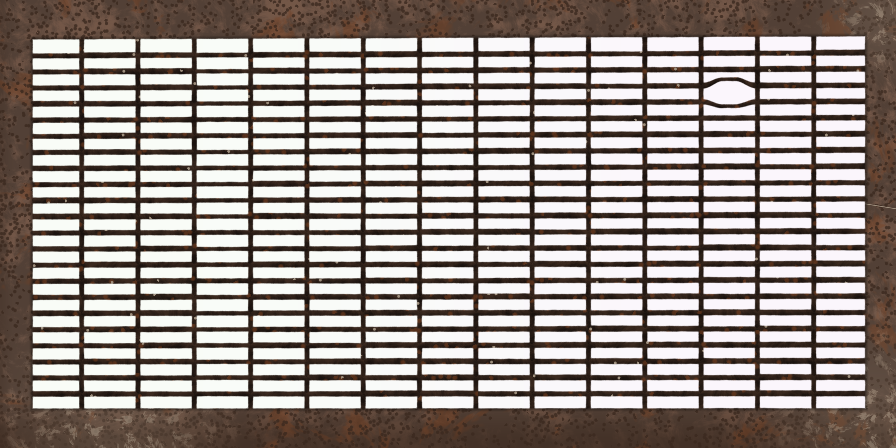
Reproduce this pattern procedurally as a WebGL 2 fragment shader.

```glsl
#version 300 es
precision highp float;
// A rusty steel grate over a pale ground: 15 columns by 23 rows of slots in a
// wide frame. Bars are distance fields joined with small fillets; rust comes
// from layered sines and cellular noise. One slot is bent open.

uniform vec2 u_resolution;
out vec4 fragColor;

// Layout, in canvas heights
const vec2 OPEN_LO = vec2(0.073, 0.0885);
const vec2 OPEN_HI = vec2(1.931, 0.9154);
const vec2 FIRST_BAR = vec2(0.1823, 0.1211);
const vec2 PITCH = vec2(0.1257, 0.03609);
const vec2 LAST_BAR = vec2(13.0, 21.0);
const vec2 HALF_BAR = vec2(0.0053, 0.0060);
const float FILLET = 0.003;
const float SHEAR = 0.004;
const float EDGE_SOFTNESS = 0.0018;

// Irregular bars
const float BENT_COLUMN = 12.0;
const float BENT_ROW = 19.0;
const vec2 BEND = vec2(0.0140, 0.0095);
const float BENT_HALF = 0.0040;
const float THIN_COLUMN = 3.0;

// Colours
const vec3 GROUND_LEFT = vec3(0.975, 0.99, 0.97);
const vec3 GROUND_RIGHT = vec3(0.985, 0.965, 0.99);
const vec3 SOOT = vec3(0.10, 0.07, 0.055);
const vec3 BROWN = vec3(0.23, 0.16, 0.12);
const vec3 UMBER = vec3(0.32, 0.25, 0.21);
const vec3 TAN = vec3(0.45, 0.34, 0.28);
const vec3 ORANGE = vec3(0.48, 0.25, 0.12);
const vec3 BARE = vec3(0.62, 0.56, 0.49);

float hash(vec2 p) {
  p = fract(p * vec2(0.1031, 0.1137));
  p += dot(p, p.yx + 33.33);
  return fract((p.x + p.y) * p.x * 17.3);
}

// Cellular noise: distance to the nearest point, and that point's random id
vec2 cellular(vec2 p) {
  vec2 best = vec2(2.0, 0.0);
  for (int j = -1; j <= 1; j++)
    for (int i = -1; i <= 1; i++) {
      vec2 c = floor(p) + vec2(i, j);
      vec2 point = c + vec2(hash(c + 7.0), hash(c + 51.0));
      float d = distance(p, point);
      if (d < best.x) best = vec2(d, hash(c + 113.0));
    }
  return best;
}

// Layered sines, about -1 to 1
float mottle(vec2 p) {
  float sum = 0.0, amp = 0.6;
  for (int i = 0; i < 5; i++) {
    p = mat2(1.6, 1.1, -1.1, 1.6) * p + 0.9 * sin(p.yx) + 2.3;
    sum += amp * sin(p.x) * sin(p.y);
    amp *= 0.68;
  }
  return sum;
}

float smoothMin(float a, float b, float k) {
  float h = max(k - abs(a - b), 0.0) / k;
  return min(a, b) - 0.25 * h * h * k;
}

// Nearest horizontal bar: x = distance, y = offset across it from -1 to 1
vec2 slatField(vec2 p) {
  float across = (p.x - FIRST_BAR.x) / PITCH.x;
  float column = floor(across) + 1.0;
  float t = fract(across);
  float bulge = smoothstep(0.04, 0.38, t) * smoothstep(0.96, 0.62, t);
  float nearest = round((p.y - FIRST_BAR.y) / PITCH.y);
  vec2 best = vec2(1.0, 0.0);
  for (int i = -1; i <= 1; i++) {
    float row = clamp(nearest + float(i), 0.0, LAST_BAR.y);
    float vary = hash(vec2(column, row) + 19.0) - 0.5;
    float center = FIRST_BAR.y + row * PITCH.y + 0.0012 * vary;
    float halfBar = HALF_BAR.y * (1.0 + 0.22 * vary);
    if (column == THIN_COLUMN) halfBar *= 0.85;
    if (column == BENT_COLUMN && (row == BENT_ROW || row == BENT_ROW - 1.0)) {
      center += bulge * (row == BENT_ROW ? BEND.x : -BEND.y);
      halfBar = mix(halfBar, BENT_HALF, bulge);
    }
    float d = abs(p.y - center) - halfBar;
    if (d < best.x) best = vec2(d, (p.y - center) / halfBar);
  }
  return best;
}

void main() {
  vec2 p = gl_FragCoord.xy / u_resolution * vec2(2.0, 1.0);
  float soft = max(0.7 / u_resolution.y, EDGE_SOFTNESS);
  vec2 g = p - vec2(0.0, SHEAR * (p.x - 1.0) * p.y);
  float broad = mottle(p * 5.0), fine = mottle(p * 38.0);
  vec2 pits = cellular(p * 110.0), flakes = cellular(p * 75.0 + 40.0);

  // Grate geometry
  float k = clamp(round((g.x - FIRST_BAR.x) / PITCH.x), 0.0, LAST_BAR.x);
  float post = abs(g.x - FIRST_BAR.x - k * PITCH.x) - HALF_BAR.x;
  vec2 slat = slatField(g);
  vec2 inset = min(g - OPEN_LO, OPEN_HI - g);
  float frame = min(inset.x, inset.y);
  float metal = smoothMin(smoothMin(post, slat.x, FILLET), frame, FILLET) + 0.0005 * fine;

  // Bars: dark core, brown upper face, rusty specks
  float face = smoothstep(-0.7, 0.6, slat.y) * step(slat.x, post);
  vec3 bars = mix(SOOT, BROWN, clamp(0.42 + 0.35 * face + 0.5 * fine, 0.0, 1.0));
  bars = mix(bars, ORANGE, 0.55 * step(0.86, flakes.y) * smoothstep(0.6, 0.2, flakes.x));
  bars = mix(bars, BARE, step(0.985, pits.y) * smoothstep(0.5, 0.2, pits.x));

  // Frame: mottled rust, pits, worn corners and a scratch
  vec3 rust = mix(UMBER, TAN, smoothstep(-0.5, 0.75, 0.7 * broad + 0.55 * fine));
  rust = mix(rust, BROWN, 0.65 * smoothstep(0.12, 0.0, p.y) + 0.25 * smoothstep(0.03, 0.0, p.x));
  rust = mix(rust, ORANGE, 0.4 * smoothstep(0.25, 0.8, mottle(p * 11.0 + 4.0)));
  rust = mix(rust, BROWN, 0.8 * step(pits.y, 0.4 + 0.25 * broad) * smoothstep(0.6, 0.25, pits.x));
  float corner = smoothstep(0.35, 0.0, distance(p, vec2(0.25, 0.02)))
    + smoothstep(0.3, 0.0, distance(p, vec2(1.95, 0.06)))
    + smoothstep(0.2, 0.0, distance(p, vec2(1.98, 0.96)));
  rust = mix(rust, BARE, corner * (0.2 + 0.5 * smoothstep(0.2, 0.7, fine)));
  float scratch = abs(p.y - 0.545 + 0.16 * (p.x - OPEN_HI.x));
  rust = mix(rust, BARE, smoothstep(soft, 0.0, scratch) * step(OPEN_HI.x, p.x));
  rust *= 0.65 + 0.35 * smoothstep(0.0, 0.009, -frame);

  // Compose over the ground
  vec3 steel = mix(rust, bars, smoothstep(-soft, soft, frame));
  vec3 ground = mix(GROUND_LEFT, GROUND_RIGHT, smoothstep(0.3, 1.8, p.x));
  fragColor = vec4(mix(steel, ground, smoothstep(-soft, soft, metal)), 1.0);
}
```
